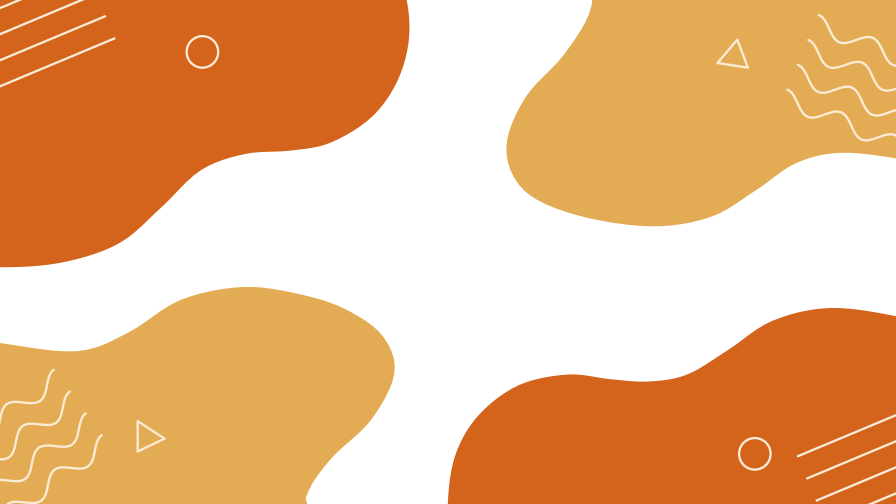
Give the GLSL for this background, as a Shadertoy shader.

```glsl
// Four flowing corner blobs in orange and sand on white, with thin cream line ornaments.

// Layout grid: x to the right, y downward
const vec2 GRID = vec2(768.0, 432.0);

const vec3 PAPER  = vec3(1.0);
const vec3 ORANGE = vec3(0.83, 0.39, 0.11);
const vec3 SAND   = vec3(0.89, 0.67, 0.33);
const vec3 CREAM  = vec3(0.98, 0.92, 0.83);

const float STROKE_HALF   = 1.0;
const float RING_RADIUS   = 13.5;
const float WAVE_LENGTH   = 50.0;
const float WAVE_HEIGHT   = 7.3;
const int   STROKE_COUNT  = 4;
const int   KNOTS         = 16;
const int   CURVE_STEPS   = 6;

// Spline knots of each blob; the outer ones close it beyond the canvas
const vec2 TOP_LEFT[KNOTS] = vec2[](
    vec2(320, -70), vec2(342, -25), vec2(351, 22), vec2(343, 64),
    vec2(320, 99), vec2(284, 122), vec2(250, 129), vec2(210, 132),
    vec2(172, 146), vec2(138, 178), vec2(103, 208), vec2(58, 224),
    vec2(10, 229), vec2(-40, 226), vec2(-90, 215), vec2(-90, -80));
const vec2 TOP_RIGHT[KNOTS] = vec2[](
    vec2(480, -80), vec2(502, -38), vec2(507, 5), vec2(484, 46),
    vec2(450, 84), vec2(434, 127), vec2(449, 163), vec2(493, 184),
    vec2(557, 194), vec2(609, 186), vec2(648, 163), vec2(682, 140),
    vec2(720, 131), vec2(770, 136), vec2(820, 146), vec2(850, -80));
const vec2 BOTTOM_LEFT[KNOTS] = vec2[](
    vec2(-90, 270), vec2(-45, 286), vec2(0, 294), vec2(66, 301),
    vec2(110, 285), vec2(155, 257), vec2(208, 246), vec2(256, 252),
    vec2(296, 265), vec2(328, 288), vec2(338, 320), vec2(318, 360),
    vec2(283, 394), vec2(262, 427), vec2(255, 475), vec2(-90, 500));
const vec2 BOTTOM_RIGHT[KNOTS] = vec2[](
    vec2(395, 520), vec2(386, 472), vec2(384, 428), vec2(391, 388),
    vec2(411, 355), vec2(445, 330), vec2(487, 321), vec2(523, 325),
    vec2(556, 327), vec2(589, 321), vec2(624, 300), vec2(662, 275),
    vec2(711, 264), vec2(768, 271), vec2(820, 285), vec2(860, 520));

float segmentDistance(vec2 p, vec2 a, vec2 b) {
    vec2 ab = b - a;
    return length(p - a - ab * clamp(dot(p - a, ab) / dot(ab, ab), 0.0, 1.0));
}

vec2 catmullRom(vec2 a, vec2 b, vec2 c, vec2 d, float t) {
    return b + 0.5 * t * (c - a + t * (2.0 * a - 5.0 * b + 4.0 * c - d
             + t * (3.0 * (b - c) + d - a)));
}

// Signed distance to a closed spline, negative inside
float blobDistance(vec2 p, vec2 knots[KNOTS]) {
    float dist = 1e5, side = 1.0;
    vec2 from = knots[0];
    for (int i = 0; i < KNOTS; i++) {
        vec2 a = knots[(i + KNOTS - 1) % KNOTS], b = knots[i];
        vec2 c = knots[(i + 1) % KNOTS], d = knots[(i + 2) % KNOTS];
        for (int j = 1; j <= CURVE_STEPS; j++) {
            vec2 to = catmullRom(a, b, c, d, float(j) / float(CURVE_STEPS));
            dist = min(dist, segmentDistance(p, from, to));
            // Each edge crossed by a horizontal ray flips the side
            if ((from.y > p.y) != (to.y > p.y) &&
                p.x < from.x + (to.x - from.x) * (p.y - from.y) / (to.y - from.y)) side = -side;
            from = to;
        }
    }
    return side * dist;
}

// Stack of parallel rays, each shifted by one stride
float raysDistance(vec2 p, vec2 start, vec2 dir, vec2 stride) {
    float dist = 1e5;
    for (int i = 0; i < STROKE_COUNT; i++) {
        vec2 q = p - start - stride * float(i);
        dist = min(dist, length(q - dir * max(dot(q, dir), 0.0)));
    }
    return dist;
}

// Stack of cosine waves that start on a crest and run along dir
float wavesDistance(vec2 p, vec2 start, vec2 dir, vec2 stride) {
    float dist = 1e5, k = 6.28319 / WAVE_LENGTH;
    vec2 normal = normalize(stride);
    for (int i = 0; i < STROKE_COUNT; i++) {
        vec2 q = p - start - stride * float(i);
        float along = dot(q, dir);
        float offset = dot(q, normal) - WAVE_HEIGHT * (1.0 - cos(k * along));
        float slope = WAVE_HEIGHT * k * sin(k * along);
        dist = min(dist, along < 0.0 ? length(q) : abs(offset) / sqrt(1.0 + slope * slope));
    }
    return dist;
}

float triangleDistance(vec2 p, vec2 a, vec2 b, vec2 c) {
    return min(segmentDistance(p, a, b), min(segmentDistance(p, b, c), segmentDistance(p, c, a)));
}

float ringDistance(vec2 p, vec2 center) {
    return abs(length(p - center) - RING_RADIUS);
}

void mainImage(out vec4 fragColor, in vec2 fragCoord) {
    vec2 uv = fragCoord / iResolution.xy;
    vec2 p = vec2(uv.x, 1.0 - uv.y) * GRID;
    float pixel = GRID.y / iResolution.y;

    // Blobs
    float orange = min(blobDistance(p, TOP_LEFT), blobDistance(p, BOTTOM_RIGHT));
    float sand = min(blobDistance(p, TOP_RIGHT), blobDistance(p, BOTTOM_LEFT));
    vec3 color = mix(PAPER, ORANGE, clamp(0.5 - orange / pixel, 0.0, 1.0));
    color = mix(color, SAND, clamp(0.5 - sand / pixel, 0.0, 1.0));

    // Cream ornaments
    vec2 lineDir = normalize(vec2(98, -41));
    float ink = raysDistance(p, vec2(98, 33), -lineDir, vec2(-8, -19));
    ink = min(ink, raysDistance(p, vec2(684, 391), lineDir, vec2(8, 19)));
    ink = min(ink, wavesDistance(p, vec2(702, 13), vec2(0.92, 0.39), vec2(-9, 21.3)));
    ink = min(ink, wavesDistance(p, vec2(46, 317), vec2(-0.81, 0.59), vec2(13.7, 18.7)));
    ink = min(ink, min(ringDistance(p, vec2(173.5, 44.5)), ringDistance(p, vec2(647, 389))));
    ink = min(ink, triangleDistance(p, vec2(632, 34), vec2(615, 54), vec2(641, 58)));
    ink = min(ink, triangleDistance(p, vec2(118, 361), vec2(141, 376), vec2(118, 387)));
    color = mix(color, CREAM, clamp(0.5 - (ink - STROKE_HALF) / pixel, 0.0, 1.0));

    fragColor = vec4(color, 1.0);
}
```
